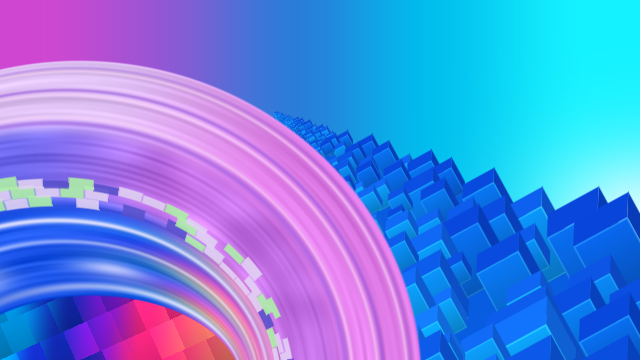
Reproduce this background procedurally as a Shadertoy shader.

```glsl
#define HOLE_CENTER vec2(0.255, -0.076)
#define HOLE_RADII vec2(0.417, 0.255)
#define RIM_CENTER vec2(0.22, -0.065)
#define RIM_RADII vec2(0.951, 0.896)
#define RING_BEND 0.39
#define FAN_APEX vec2(0.76, 0.69)
#define FAN_START -0.37
#define FAN_STEP 0.115
#define BLOCK_GROWTH 0.17
#define BLOCK_TILT 0.5
#define TILE_ANGLE 0.105

float hash(vec2 p) {
    return fract(sin(dot(p, vec2(127.1, 311.7))) * 43758.545);
}

float noise(vec2 p) {
    vec2 i = floor(p), f = fract(p);
    f = f * f * (3.0 - 2.0 * f);
    return mix(mix(hash(i), hash(i + vec2(1, 0)), f.x),
               mix(hash(i + vec2(0, 1)), hash(i + vec2(1, 1)), f.x), f.y);
}

vec2 rotate(vec2 p, float a) {
    return vec2(cos(a) * p.x + sin(a) * p.y, cos(a) * p.y - sin(a) * p.x);
}

float boxMask(vec2 p, vec2 size, float aa) {
    vec2 d = abs(p) - size;
    return 1.0 - smoothstep(-aa, aa, max(d.x, d.y));
}

float band(float x, float center, float width) {
    float d = (x - center) / width;
    return exp(-d * d);
}

vec3 sky(vec2 p) {
    vec3 c = mix(vec3(0.81, 0.28, 0.82), vec3(0.58, 0.34, 0.83), smoothstep(0.1, 0.5, p.x));
    c = mix(c, vec3(0.16, 0.49, 0.85), smoothstep(0.4, 0.85, p.x));
    c = mix(c, vec3(0.0, 0.74, 0.93), smoothstep(0.8, 1.22, p.x));
    c = mix(c, vec3(0.08, 0.95, 1.0), smoothstep(1.15, 1.65, p.x));
    float glow = length((p - vec2(1.8, 0.36)) * vec2(0.9, 1.2));
    return mix(c, vec3(0.93, 0.99, 1.0), 0.95 * exp(-glow * glow * 14.0));
}

// Front, cap and side of one extruded block; origin at the middle of the front's top edge
vec3 drawBlock(vec3 c, vec2 q, float s, float h, float shade, float aa) {
    float d = s * 0.35;
    vec3 lit = mix(vec3(0.03, 0.38, 0.92), vec3(0.05, 0.69, 1.0), shade);
    vec3 dark = mix(vec3(0.03, 0.25, 0.78), vec3(0.08, 0.48, 0.95), shade * shade);
    vec2 side = vec2(q.x - s - 0.6 * d, q.y + h - (q.x - s) / 0.6);
    c = mix(c, dark * 0.92, boxMask(side, vec2(0.6 * d, h), aa));
    c = mix(c, dark * 1.1, boxMask(vec2(q.x - 0.6 * q.y, q.y - d), vec2(s, d), aa));
    vec2 f = q + vec2(0.0, h);
    lit *= 0.9 + 0.12 * f.y / h;
    c = mix(c, lit + vec3(0.1, 0.15, 0.05), boxMask(f, vec2(s, h), aa));
    return mix(c, lit, boxMask(f, vec2(s, h) - 0.05 * s, aa));
}

// Rows of blocks fan out from the apex and grow with distance
vec3 blocks(vec3 c, vec2 p, float aa) {
    vec2 v = p - FAN_APEX;
    float base = smoothstep(0.0, 0.03, FAN_START - atan(v.y, v.x)) * step(0.0, v.x);
    c = mix(c, vec3(0.03, 0.36, 0.88), base);
    float cell = floor(log(max(length(v), 0.01) / 0.06) / BLOCK_GROWTH);
    for (int k = 0; k < 8; k++) {
        for (int j = -2; j <= 2; j++) {
            vec2 id = vec2(cell + float(j), float(k));
            float r1 = hash(id + 3.7), r2 = hash(id + 19.3), r3 = hash(id + 41.9);
            float rho = 0.06 * exp(BLOCK_GROWTH * (id.x + r1));
            float a = FAN_START - FAN_STEP * (id.y + 0.6 * r2 - 0.2);
            float s = rho * mix(0.045, 0.105, r3);
            vec2 q = rotate(v - rho * vec2(cos(a), sin(a)), BLOCK_TILT);
            float shade = clamp(r2 * 0.75 + 0.05 * id.y, 0.0, 1.0);
            c = drawBlock(c, q, s, s * mix(0.8, 1.6, r1), shade, aa);
        }
    }
    return c;
}

// Warm and blue slabs seen through the opening
vec3 opening(vec2 p) {
    vec2 g = rotate(p, 0.42) * vec2(14.0, 11.0);
    g.x += 0.5 * hash(vec2(floor(g.y), 5.0));
    float r = hash(floor(g));
    float x = p.x + 0.12 * (r - 0.5);
    vec3 c = mix(vec3(0.0, 0.62, 0.95), vec3(0.07, 0.16, 0.72), smoothstep(0.04, 0.16, x));
    c = mix(c, vec3(0.5, 0.1, 0.85), smoothstep(0.18, 0.3, x));
    c = mix(c, vec3(0.97, 0.15, 0.5), smoothstep(0.28, 0.4, x));
    c = mix(c, vec3(1.0, 0.5, 0.42), smoothstep(0.44, 0.62, x));
    return c * (0.72 + 0.35 * r + 0.12 * fract(g.y));
}

// t runs from the opening (0) to the outer rim (1), a is the angle
vec3 glass(float t, float a, vec2 p, float aa) {
    float fine = noise(vec2(t * 75.0, a * 1.6));
    float broad = noise(vec2(t * 24.0 + 9.0, a * 1.3));
    float top = smoothstep(0.75, 1.5, a);
    vec3 rim = mix(vec3(0.88, 0.49, 0.91), vec3(0.87, 0.75, 0.95), top);
    vec3 middle = mix(vec3(0.80, 0.47, 0.93), vec3(0.42, 0.40, 0.92), smoothstep(1.0, 1.75, a));
    middle += 0.16 * (noise(p * vec2(9.0, 14.0)) - 0.5);
    vec3 inner = mix(vec3(0.88, 0.52, 0.80), vec3(0.10, 0.33, 0.92), smoothstep(0.55, 1.25, a));
    vec3 c = mix(inner, middle, smoothstep(0.34, 0.46, t));
    c = mix(c, rim, smoothstep(0.66, 0.77, t));
    c += (fine - 0.5) * 0.13 + (broad - 0.5) * 0.12;

    // Prismatic streaks and white reflections on the inner wall
    float wall = 1.0 - smoothstep(0.3, 0.4, t);
    vec3 prism = 0.5 + 0.5 * cos(6.283 * (t * 7.0 + a * 0.3 + vec3(0.0, 0.33, 0.67)));
    c = mix(c, prism, 0.28 * wall * band(a, 0.75, 0.5));
    float gleam = band(t, 0.32, 0.012) + band(t, 0.04, 0.015) + 0.7 * band(t, 0.23, 0.01);
    gleam += 0.8 * band(t, 0.13, 0.05) * (band(a, 1.35, 0.22) + band(a, 2.1, 0.15));
    c = mix(c, vec3(0.9, 0.9, 1.0), clamp(gleam * (0.4 + 0.6 * broad), 0.0, 0.9));

    // Grooves and highlights near the rim
    float groove = band(t, 0.875, 0.008) + band(t, 0.735, 0.012) + 0.6 * band(t, 0.97, 0.006);
    c = mix(c, vec3(0.58, 0.35, 0.85), 0.6 * clamp(groove, 0.0, 1.0));
    float shine = band(t, 0.855, 0.007) + band(t, 0.76, 0.008) + band(t, 0.955, 0.006);
    c = mix(c, vec3(0.97, 0.83, 0.98), 0.6 * clamp(shine, 0.0, 1.0));

    // Mosaic of refracted tiles
    for (int k = 0; k < 3; k++) {
        float row = float(k);
        float u = a / TILE_ANGLE + 0.37 * row;
        vec2 id = vec2(floor(u), row);
        float r = hash(id + 7.1), pick = hash(id + 23.5);
        vec2 q = vec2(fract(u) - 0.5, t - 0.4 - 0.04 * row - 0.02 * (r - 0.5));
        vec3 tile = mix(vec3(0.88, 0.82, 0.95), vec3(0.68, 0.94, 0.66), step(0.4, pick));
        tile = mix(tile, vec3(0.35, 0.32, 0.80), step(0.8, pick));
        float m = boxMask(q * vec2(0.06, 1.0), vec2(0.03, 0.014 + 0.014 * r), aa);
        c = mix(c, tile, m * step(0.25, hash(id + 51.0)) * 0.9);
    }
    return c;
}

void mainImage(out vec4 fragColor, in vec2 fragCoord) {
    vec2 p = fragCoord / iResolution.y;
    float px = 1.0 / iResolution.y;
    vec3 c = blocks(sky(p), p, px);

    // Bisect for the nested ellipse that passes through this point
    float lo = -0.05, hi = 1.05, t = 0.5;
    vec2 e = vec2(0.0);
    for (int i = 0; i < 14; i++) {
        t = 0.5 * (lo + hi);
        vec2 center = mix(HOLE_CENTER, RIM_CENTER, t) - vec2(RING_BEND * t * (1.0 - t), 0.0);
        e = (p - center) / mix(HOLE_RADII, RIM_RADII, t);
        if (dot(e, e) > 1.0) lo = t; else hi = t;
    }
    float aa = 1.8 * px;
    vec3 ring = glass(t, atan(e.y, e.x), p, aa);
    ring = mix(opening(p), ring, smoothstep(-aa, aa, t));
    c = mix(ring, c, smoothstep(1.0 - aa, 1.0 + aa, t));
    fragColor = vec4(clamp(c, 0.0, 1.0), 1.0);
}
```
